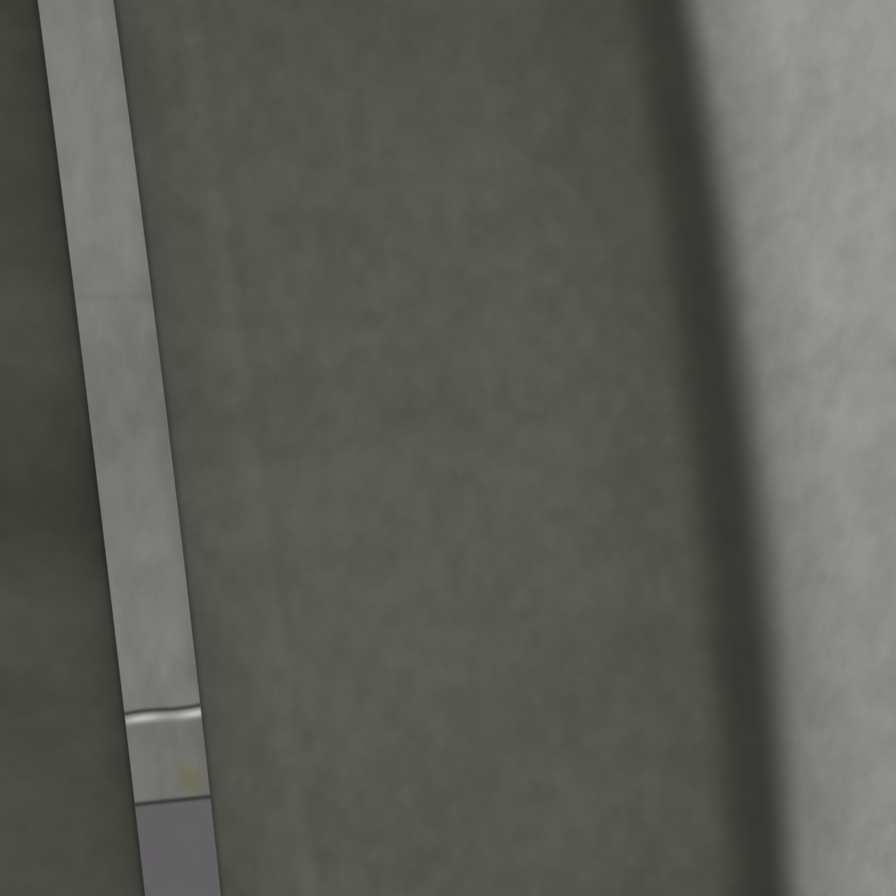
Give the GLSL for this texture, as a Shadertoy shader.

```glsl
// Worn grey concrete seen close up: a pale slanted metal strip on the left,
// a broad dull panel, a soft dark groove and a bright mottled wall on the right.
// Edges are slanted lines blended by smoothstep; value noise adds the wear.

const vec3 PANEL = vec3(0.333, 0.335, 0.307);
const vec3 SIDE = vec3(0.262, 0.264, 0.238);
const vec3 GROOVE = vec3(0.222, 0.225, 0.203);
const vec3 WALL = vec3(0.570, 0.575, 0.555);
const vec3 STRIP = vec3(0.475, 0.477, 0.460);
const vec3 STRIP_END = vec3(0.385, 0.378, 0.385);
const vec3 GLINT = vec3(0.74, 0.75, 0.73);
const vec3 STAIN = vec3(0.43, 0.42, 0.32);
const float STRIP_LEFT = 0.042;
const float STRIP_WIDTH = 0.0845;
const float STRIP_SLANT = 0.120;
const float GLINT_DEPTH = 0.800;
const float SEAM_DEPTH = 0.894;

float hash(vec2 p) {
    vec3 q = fract(vec3(p.xyx) * 0.1031);
    q += dot(q, q.yzx + 33.33);
    return fract((q.x + q.y) * q.z);
}

float noise(vec2 p) {
    vec2 i = floor(p), f = fract(p);
    f = f * f * (3.0 - 2.0 * f);
    return mix(mix(hash(i), hash(i + vec2(1, 0)), f.x),
               mix(hash(i + vec2(0, 1)), hash(i + vec2(1, 1)), f.x), f.y);
}

// Layered noise centred on zero
float fbm(vec2 p) {
    float sum = 0.0, amp = 0.5;
    for (int i = 0; i < 5; i++) {
        sum += amp * (noise(p) - 0.5);
        p = mat2(0.8, -0.6, 0.6, 0.8) * p * 2.03 + 7.3;
        amp *= 0.55;
    }
    return sum;
}

// Soft line of the given half width
float band(float x, float halfWidth) {
    return exp(-x * x / (halfWidth * halfWidth));
}

vec3 panelColor(vec2 p, float stripRight) {
    float fromStrip = p.x - stripRight;
    vec3 col = PANEL * (1.0 + 0.04 * band(p.y - 0.58, 0.3) - 0.04 * band(p.y, 0.15));
    col *= 1.0 - 0.12 * exp(-max(fromStrip, 0.0) / 0.035);
    // Faint parallel scuff beside the strip
    float scuff = p.x - (0.200 + 0.135 * p.y);
    col *= 1.0 + 0.035 * band(scuff - 0.008, 0.016) - 0.025 * band(scuff - 0.028, 0.010);
    return col * (1.0 - 0.06 * smoothstep(0.5, 0.72, p.x - 0.1 * p.y));
}

vec3 sideColor(vec2 p, float stripLeft) {
    float tone = 1.0 + 0.14 * band(p.y - 0.70, 0.07) + 0.10 * smoothstep(0.7, 0.9, p.y);
    tone += 0.10 * band(p.y - 0.38, 0.12) - 0.06 * band(p.y - 0.55, 0.08);
    tone *= 1.0 - 0.22 * exp(min(p.x - stripLeft, 0.0) / 0.022);
    return SIDE * tone * (1.0 + 0.16 * fbm(p * vec2(8, 18)) + 0.10 * fbm(p * 45.0));
}

vec3 stripColor(vec2 p, float across, float px) {
    float tone = 1.0 + 0.04 * band(p.y - 0.2, 0.15) - 0.06 * band(p.y - 0.45, 0.09);
    tone += 0.14 * fbm(p * vec2(55, 28)) - 0.04 * band(p.y - 0.333, 0.005);
    tone -= 0.05 * smoothstep(0.75, 1.0, across);
    vec3 col = STRIP * tone;

    // Short lower piece with a yellowed corner
    float piece = smoothstep(GLINT_DEPTH - px, GLINT_DEPTH + px, p.y);
    col *= 1.0 - 0.07 * piece;
    float stain = smoothstep(0.54, 0.70, across) * (1.0 - smoothstep(0.88, 0.98, across));
    stain *= smoothstep(0.845, 0.865, p.y) * (1.0 - smoothstep(0.880, 0.889, p.y));
    col = mix(col, STAIN, 0.6 * stain);

    // Tilted glint with a dark lip, then the dark seam and smooth end piece
    float ripple = 0.001 * sin(across * 6.3);
    float glint = p.y - (GLINT_DEPTH + 0.005 - 0.010 * across - ripple);
    col *= 1.0 - 0.45 * band(glint + 0.008, 0.002 + 0.5 * px);
    float glare = 0.75 + 0.25 * sin(across * 9.0 - 0.5);
    col = mix(col, GLINT, glare * band(glint, 0.004 + 0.5 * px));
    float seam = p.y - (SEAM_DEPTH + 0.004 - 0.009 * across);
    vec3 endCol = STRIP_END * (1.0 + 0.04 * fbm(p * 30.0));
    col = mix(col, endCol, smoothstep(-px, px, seam));
    return mix(col, GROOVE * 0.85, 0.8 * band(seam, 0.002 + 0.5 * px));
}

void mainImage(out vec4 fragColor, in vec2 fragCoord) {
    vec2 p = fragCoord / iResolution.xy;
    p.y = 1.0 - p.y; // depth below the top edge
    float px = 1.0 / iResolution.y;
    float bow = 4.0 * p.y * (1.0 - p.y);
    float stripLeft = STRIP_LEFT + STRIP_SLANT * p.y + 0.002 * bow;
    float stripRight = stripLeft + STRIP_WIDTH + 0.002 * bow;

    // Broad panel with cloudy, fine and slanted wear
    vec3 col = panelColor(p, stripRight);
    float wear = 0.10 * fbm(p * vec2(8, 11)) + 0.13 * fbm(p * vec2(55, 45) + 19.0);
    col *= 1.0 + wear;

    // Groove fades in slowly on the left and turns sharply into the wall
    float wallEdge = 0.756 + 0.113 * p.y + 0.010 * bow;
    float fromWall = p.x - wallEdge;
    col = mix(col, GROOVE * (1.0 + 0.6 * wear), smoothstep(-0.078, -0.022, fromWall));
    vec2 slanted = vec2(p.x + 0.35 * p.y, p.y - 0.4 * p.x);
    float mottle = 0.13 * fbm(slanted * vec2(50, 32)) + 0.07 * fbm(p * vec2(9, 7) + 4.0);
    vec3 wall = WALL * (1.0 + mottle) * (1.0 - 0.05 * smoothstep(0.3, 0.9, p.y));
    wall *= 0.84 + 0.16 * smoothstep(0.01, 0.12, fromWall);
    col = mix(col, wall, smoothstep(-0.012, 0.036 + 0.012 * bow, fromWall));

    // Left side and the strip on top
    col = mix(sideColor(p, stripLeft), col, smoothstep(-px, px, p.x - stripLeft));
    float inside = min(p.x - stripLeft, stripRight - p.x);
    float across = clamp((p.x - stripLeft) / (stripRight - stripLeft), 0.0, 1.0);
    col *= 1.0 - 0.2 * band(inside, 0.004);
    col = mix(col, stripColor(p, across, px), smoothstep(-px, px, inside));
    fragColor = vec4(col, 1.0);
}
```
